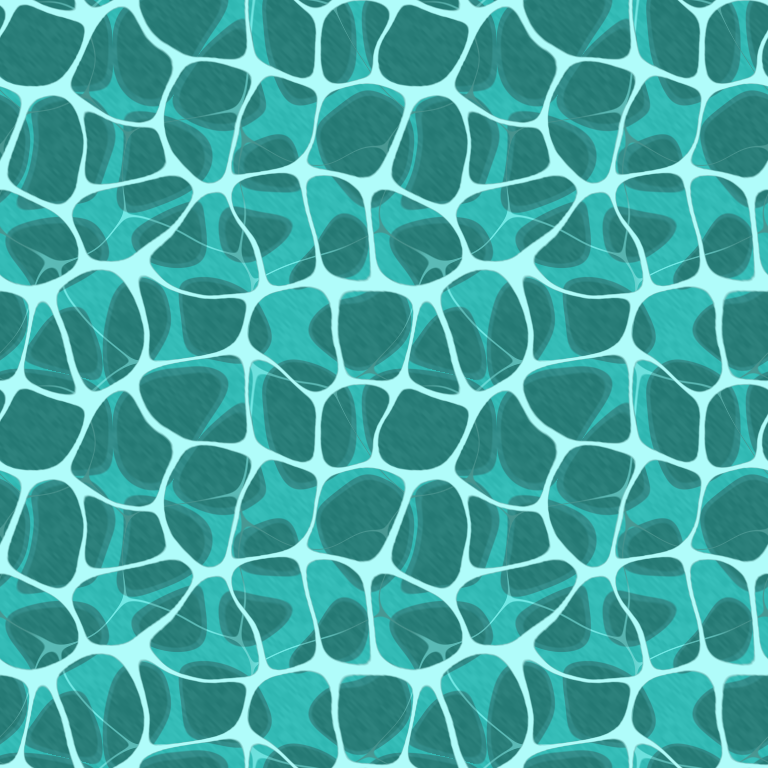
Give the GLSL for this texture, as a WebGL 1 fragment shader.

```glsl
precision highp float;
// Stylised water: a bright caustic web over soft dark patches on turquoise.
// Web, faint threads and patches are warped, wrapping Voronoi cells whose
// corners are rounded by an exponential smooth minimum of edge distances.
uniform vec2 u_resolution;

// Lengths are in units of one tile
const float TILES = 2.0;            // whole repeats across the canvas
const vec2 WEB_GRID = vec2(5.0, 4.0);
const vec2 PATCH_GRID = vec2(4.0, 4.0);
const vec2 THREAD_GRID = vec2(3.0, 3.0);
const float JITTER = 0.78;          // scatter of the cell centres
const float WEB_WIDTH = 0.0050;     // half width of the web strands
const float WEB_RIM = 0.0018;       // dull outline of the strands
const float THREAD_WIDTH = 0.0019;
const float PATCH_INSET = 0.013;    // gap from cell edge to patch
const float PATCH_RIM = 0.012;      // paler border of each patch
const float GRAIN = 0.045;

const vec3 LIGHT_WATER = vec3(0.20, 0.73, 0.71);
const vec3 DARK_WATER = vec3(0.16, 0.49, 0.47);
const vec3 RIM_WATER = vec3(0.20, 0.55, 0.54);
const vec3 WEB_COLOR = vec3(0.69, 0.99, 0.98);
const vec3 OUTLINE_COLOR = vec3(0.49, 0.77, 0.76);
const vec3 THREAD_BRIGHT = vec3(0.47, 0.93, 0.92);
const vec3 THREAD_FAINT = vec3(0.29, 0.58, 0.56);

float hash(vec2 p) {
  return fract(sin(dot(p, vec2(127.1, 311.7))) * 43758.5453);
}

vec2 hash2(vec2 p) {
  return vec2(hash(p), hash(p + vec2(37.3, 17.9)));
}

// Value noise that wraps after "period" lattice steps
float noise(vec2 p, vec2 period, float seed) {
  vec2 i = floor(p);
  vec2 f = p - i;
  f = f * f * f * (f * (f * 6.0 - 15.0) + 10.0);
  vec2 a = mod(i, period) + seed;
  vec2 b = mod(i + 1.0, period) + seed;
  return mix(mix(hash(a), hash(vec2(b.x, a.y)), f.x),
             mix(hash(vec2(a.x, b.y)), hash(b), f.x), f.y);
}

float tileNoise(vec2 p, float frequency, float seed) {
  return noise(p * frequency, vec2(frequency), seed);
}

vec2 warp(vec2 p, float frequency, float amount, float seed) {
  vec2 n = vec2(tileNoise(p, frequency, seed),
                tileNoise(p, frequency, seed + 53.7));
  return p + amount * (n - 0.5);
}

// Offset from p to the centre of a cell
vec2 toCentre(vec2 cell, vec2 p, vec2 grid, float seed) {
  vec2 shift = JITTER * (hash2(mod(cell, grid) + seed) - 0.5);
  return (cell + 0.5 + shift) / grid - p;
}

// Distance to the cell border; a lower sharpness rounds the corners more
float roundedCells(vec2 p, vec2 grid, float sharpness, float seed) {
  vec2 base = floor(p * grid);
  vec2 nearest = vec2(9.0);
  for (int y = -2; y <= 2; y++) {
    for (int x = -2; x <= 2; x++) {
      vec2 c = toCentre(base + vec2(x, y), p, grid, seed);
      if (dot(c, c) < dot(nearest, nearest)) nearest = c;
    }
  }
  float sum = 0.0001;
  for (int y = -2; y <= 2; y++) {
    for (int x = -2; x <= 2; x++) {
      vec2 c = toCentre(base + vec2(x, y), p, grid, seed);
      vec2 across = c - nearest;
      if (dot(across, across) > 0.00001) {
        float edge = dot(0.5 * (c + nearest), normalize(across));
        sum += exp(-sharpness * edge);
      }
    }
  }
  return -log(sum) / sharpness;
}

void main() {
  vec2 p = gl_FragCoord.xy / u_resolution * TILES;
  float soft = 0.8 * TILES / min(u_resolution.x, u_resolution.y);

  // Dark patches with an uneven paler border
  float patchField = roundedCells(warp(p, 5.0, 0.07, 11.0), PATCH_GRID, 40.0, 5.0);
  patchField -= PATCH_INSET + 0.045 * (tileNoise(p, 4.0, 23.0) - 0.5);
  float rim = PATCH_RIM * (0.5 + tileNoise(p, 5.0, 31.0));
  float inPatch = smoothstep(-soft, soft, patchField);
  float inCore = smoothstep(-1.5 * soft, 1.5 * soft, patchField - rim);
  vec3 color = mix(LIGHT_WATER, RIM_WATER, inPatch);
  color = mix(color, DARK_WATER, inCore);

  // Slanted brush grain
  vec2 strokes = vec2(p.x + p.y, p.y - p.x) * vec2(110.0, 32.0);
  float grain = noise(strokes, vec2(110.0, 32.0), 3.0) - 0.5;
  color += GRAIN * grain;

  // Faint threads, fading in and out
  float thread = roundedCells(warp(p, 5.0, 0.10, 71.0), THREAD_GRID, 110.0, 41.0);
  float glow = smoothstep(0.3, 0.65, tileNoise(p, 5.0, 83.0));
  float threadWidth = THREAD_WIDTH * (0.6 + 0.7 * glow);
  float onThread = 1.0 - smoothstep(-soft, soft, thread - threadWidth);
  vec3 threadColor = mix(THREAD_FAINT, THREAD_BRIGHT, glow * (1.0 - 0.5 * inPatch));
  color = mix(color, threadColor, 0.9 * onThread);

  // Bright web with a dull outline
  float web = roundedCells(warp(p, 6.0, 0.065, 97.0), WEB_GRID, 60.0, 61.0);
  web -= WEB_WIDTH * (0.5 + tileNoise(p, 6.0, 19.0)) + 0.001 * grain;
  color = mix(color, OUTLINE_COLOR, 1.0 - smoothstep(-soft, soft, web - WEB_RIM));
  color = mix(color, WEB_COLOR, 1.0 - smoothstep(-soft, soft, web));

  gl_FragColor = vec4(color, 1.0);
}
```
